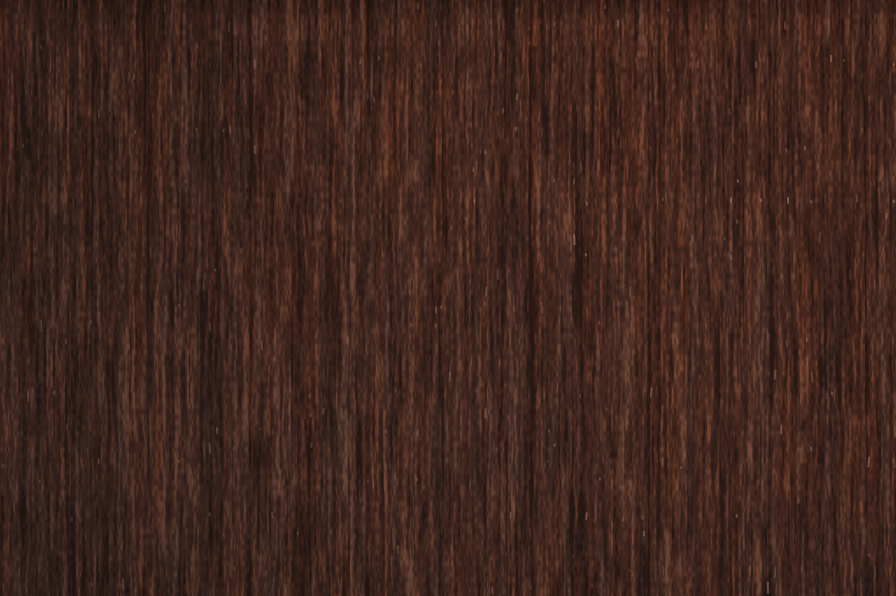
A WebGL 2 fragment shader for this texture:

```glsl
#version 300 es
precision highp float;

uniform vec2 u_resolution;
out vec4 fragColor;

// Wood tones, dark pores to lit fibres
const vec3 PORE_COLOR  = vec3(0.140, 0.088, 0.074);
const vec3 WOOD_COLOR  = vec3(0.248, 0.147, 0.115);
const vec3 FIBRE_COLOR = vec3(0.435, 0.270, 0.205);
const vec3 FLECK_COLOR = vec3(0.580, 0.430, 0.350);

// Grain cells per canvas height, across and along the wood
const vec2 BAND_SCALE   = vec2(18.0, 0.4);
const vec2 STRIPE_SCALE = vec2(105.0, 0.7);
const vec2 FIBRE_SCALE  = vec2(195.0, 5.0);
const vec2 STRAND_SCALE = vec2(265.0, 21.0);
const vec2 GRIT_SCALE   = vec2(340.0, 110.0);
const vec2 PORE_SCALE   = vec2(210.0, 8.0);

const float BASE_TONE     = 0.53;
const float BAND_AMOUNT   = 0.12;
const float STRIPE_AMOUNT = 0.25;
const float FIBRE_AMOUNT  = 0.35;
const float STRAND_AMOUNT = 0.46;
const float GRIT_AMOUNT   = 0.40;
const float PORE_AMOUNT   = 0.24;

const float SEAM_COUNT    = 22.0;
const float SEAM_WIDTH    = 0.0024;
const float SEAM_STRENGTH = 0.36;
const vec2  FLECK_GRID    = vec2(95.0, 34.0);
const float FLECK_SHARE   = 0.10;
const float WANDER        = 0.004;

float hash(vec2 cell, uint seed) {
    uvec2 q = uvec2(ivec2(cell)) * uvec2(1597u, 3079u);
    uint h = (q.x ^ (q.y + seed * 7919u)) * 747797u + 28913u;
    h = (h ^ (h >> 15)) * 739391u;
    h = (h ^ (h >> 13)) * 972663u;
    h ^= h >> 16;
    return float(h & 65535u) / 65535.0;
}

float noise(vec2 p, uint seed) {
    vec2 cell = floor(p);
    vec2 f = fract(p);
    f = f * f * (3.0 - 2.0 * f);
    float low  = mix(hash(cell, seed), hash(cell + vec2(1, 0), seed), f.x);
    float high = mix(hash(cell + vec2(0, 1), seed), hash(cell + vec2(1, 1), seed), f.x);
    return mix(low, high, f.y);
}

float grain(vec2 p, vec2 scale, uint seed) {
    return noise(p * scale, seed) - 0.5;
}

// Long dark lines that fade in and out along the height
float seams(vec2 p) {
    float total = 0.0;
    float column = floor(p.x * SEAM_COUNT);
    for (int i = -1; i <= 1; i++) {
        vec2 id = vec2(column + float(i), 0.0);
        float center = (id.x + hash(id, 21u)) / SEAM_COUNT;
        float width = SEAM_WIDTH * mix(0.5, 1.5, hash(id, 22u));
        float line = 1.0 - smoothstep(0.3 * width, 1.4 * width, abs(p.x - center));
        float fade = smoothstep(0.1, 0.7, noise(vec2(id.x * 3.0 + 0.5, p.y * 2.5), 23u));
        total = max(total, line * fade * hash(id, 24u));
    }
    return total;
}

// Small pale ticks, one at most in each cell, mostly faint
float flecks(vec2 p) {
    vec2 cell = floor(p * FLECK_GRID);
    vec2 jitter = vec2(hash(cell, 31u), hash(cell, 32u));
    vec2 center = (cell + mix(vec2(0.3), vec2(0.7), jitter)) / FLECK_GRID;
    vec2 d = p - center;
    d.x -= d.y * 0.16 * (hash(cell, 33u) - 0.5);
    float halfLength = mix(0.001, 0.009, pow(hash(cell, 34u), 2.0));
    float dist = length(vec2(d.x, max(abs(d.y) - halfLength, 0.0)));
    float tick = 1.0 - smoothstep(0.0004, 0.0026, dist);
    float strength = mix(0.15, 0.75, pow(hash(cell, 36u), 3.0));
    return tick * strength * step(1.0 - FLECK_SHARE, hash(cell, 35u));
}

void main() {
    vec2 p = gl_FragCoord.xy / u_resolution.y;
    vec2 uv = gl_FragCoord.xy / u_resolution;

    // Slight sideways drift of the fibres
    vec2 w = p;
    w.x += WANDER * grain(p, vec2(7.0, 2.5), 1u) + 0.6 * WANDER * grain(p, vec2(50.0, 20.0), 2u);

    // Layered vertical grain
    float tone = BASE_TONE;
    tone += BAND_AMOUNT * grain(w, BAND_SCALE, 3u);
    tone += STRIPE_AMOUNT * grain(w, STRIPE_SCALE, 4u);
    tone += FIBRE_AMOUNT * grain(w, FIBRE_SCALE, 5u);
    tone += STRAND_AMOUNT * grain(w, STRAND_SCALE, 6u);
    tone += GRIT_AMOUNT * grain(p, GRIT_SCALE, 7u);
    tone -= PORE_AMOUNT * smoothstep(0.60, 0.80, noise(w * PORE_SCALE, 9u));
    tone -= SEAM_STRENGTH * seams(w);
    tone = clamp(tone, 0.0, 1.1);

    vec3 color = mix(PORE_COLOR, WOOD_COLOR, smoothstep(-0.05, 0.55, tone));
    color = mix(color, FIBRE_COLOR, smoothstep(0.42, 1.05, tone));

    // Warm and dull fibres, duller towards the left and the bottom
    float warmth = 1.1 * grain(w, vec2(100.0, 4.0), 8u) + 0.4 * (uv.x + uv.y - 0.9);
    color *= 1.0 + warmth * vec3(0.06, -0.09, -0.20);

    // Soft light from the right
    float light = mix(0.90, 1.08, smoothstep(0.0, 0.75, uv.x));
    light *= 1.0 - 0.25 * pow(uv.y - 0.6, 2.0);
    light *= 1.0 - 0.15 * smoothstep(0.96, 1.0, uv.y);
    light *= 1.0 - 0.06 * smoothstep(0.88, 1.0, uv.x);
    color *= light;

    color = mix(color, FLECK_COLOR * light, flecks(w) * mix(0.6, 1.0, uv.x));
    fragColor = vec4(color, 1.0);
}
```
